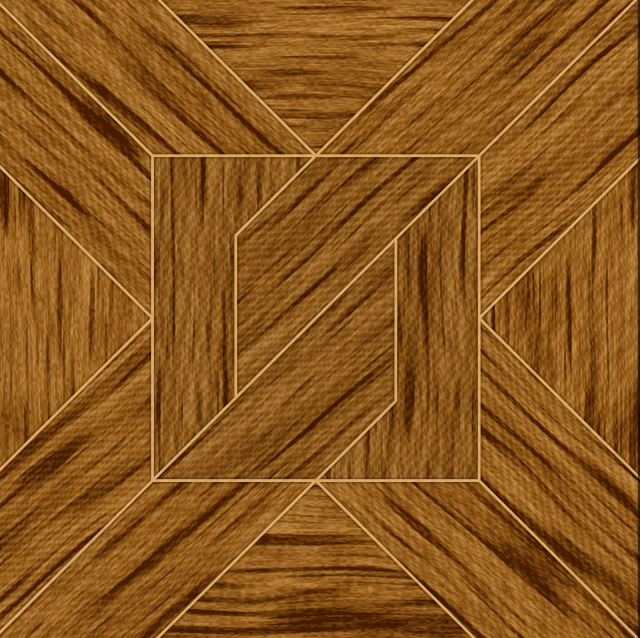
Write a Shadertoy shader that draws this texture.

```glsl
// Wooden parquet tile: mitred boards around a square, divided by pale inlaid seams.

const vec2 CENTER = vec2(0.4935, 0.5013);     // middle of the inner square
const vec2 HALF_SIZE = vec2(0.2552, 0.2546);  // half extent of the inner square
const float INNER_EDGE = 0.49;                // upright seams inside the square
const float SEAM_WIDTH = 0.0085;              // half width of an inlay
const float SHADOW_WIDTH = 0.028;
const float GRAIN_ANGLE = 0.73;               // slant of the diagonal boards
const float STREAK_FREQ = 25.0;
const float FIBER_FREQ = 70.0;
const float RIM = 0.9965;                     // start of the dark right rim
const vec3 DARK_WOOD = vec3(0.27, 0.11, 0.0);
const vec3 MID_WOOD = vec3(0.55, 0.33, 0.085);
const vec3 LIGHT_WOOD = vec3(0.77, 0.56, 0.28);
const vec3 SEAM_COLOR = vec3(0.91, 0.69, 0.41);
const float DIAG = 0.70710678;

float hash(vec2 p) {
    return fract(sin(dot(p, vec2(127.1, 311.7))) * 43758.5453);
}

float noise(vec2 p) {
    vec2 i = floor(p), f = fract(p);
    f = f * f * (3.0 - 2.0 * f);
    return mix(mix(hash(i), hash(i + vec2(1, 0)), f.x),
               mix(hash(i + vec2(0, 1)), hash(i + vec2(1, 1)), f.x), f.y);
}

// Grain runs along dir; seed gives every board its own pattern.
vec3 wood(vec2 p, vec2 dir, float seed) {
    vec2 g = vec2(dot(p, dir), dot(p, vec2(-dir.y, dir.x))) + seed * vec2(7.3, 3.7);
    g.y += 0.05 * (noise(g * vec2(1.6, 3.0)) - 0.5);

    float broad = noise(g * vec2(0.7, 6.0));
    float wide = noise(g * vec2(1.3, STREAK_FREQ));
    float thin = noise(g * vec2(2.2, STREAK_FREQ * 1.9) + 31.0);
    float fiber = noise(g * vec2(6.0, FIBER_FREQ) + 57.0);
    float speckle = noise(g * vec2(45.0, 110.0) + 83.0);

    float streak = smoothstep(0.58, 0.88, wide) + 0.65 * smoothstep(0.62, 0.9, thin);
    float tone = 0.66 + 0.22 * (broad - 0.5) + 0.38 * (fiber - 0.5)
               + 0.36 * (speckle - 0.5) - 0.48 * streak;
    tone = clamp(tone, 0.0, 1.0);
    return tone < 0.5 ? mix(DARK_WOOD, MID_WOOD, tone * 2.0)
                      : mix(MID_WOOD, LIGHT_WOOD, tone * 2.0 - 1.0);
}

void mainImage(out vec4 fragColor, in vec2 fragCoord) {
    vec2 uv = fragCoord / iResolution.xy;
    vec2 p = (uv - CENTER) / HALF_SIZE;
    float pixel = 1.0 / (HALF_SIZE.y * iResolution.y);
    vec2 a = abs(p);
    vec2 side = vec2(p.x < 0.0 ? -1.0 : 1.0, p.y < 0.0 ? -1.0 : 1.0);

    vec2 slant = vec2(cos(GRAIN_ANGLE), sin(GRAIN_ANGLE));
    vec2 dir;
    float seed, shade = 1.0;
    float square = max(a.x, a.y) - 1.0;
    float seam = abs(a.x - a.y) * DIAG;

    if (square > 0.0) {
        // Triangles at the sides, split diagonal boards at the corners
        float cap = a.y - 1.0 - a.x;
        float flank = a.x - 1.0 - a.y;
        seam = min(seam, min(abs(cap), abs(flank)) * DIAG);
        if (cap > 0.0) {
            dir = vec2(1, 0);
            seed = 5.0 + side.y;
        } else if (flank > 0.0) {
            dir = vec2(0, 1);
            seed = 9.0 + side.x;
        } else {
            dir = vec2(slant.x, slant.y * side.x * side.y);
            seed = 16.0 + side.x + 2.0 * side.y + (a.x > a.y ? 8.0 : 0.0);
        }
    } else {
        // Two slanted boards, interlocked by a half turn
        float turn = p.y > p.x ? 1.0 : -1.0;
        vec2 s = p * turn;
        float bend = max((s.y - s.x - 1.0) * DIAG, -INNER_EDGE - s.x);
        seam = min(abs(p.x - p.y) * DIAG, abs(bend));
        bool slanted = bend < 0.0;
        dir = slanted ? slant : vec2(0, 1);
        seed = (slanted ? 31.0 : 37.0) + turn;
        shade = 0.93;
    }
    seam = min(seam, abs(square));

    // Wood, darkened beside the seams, then the inlay
    vec3 color = wood(p, dir, seed) * shade;
    color *= mix(0.72, 1.0, smoothstep(SEAM_WIDTH, SHADOW_WIDTH, seam));
    float inlay = 1.0 - smoothstep(SEAM_WIDTH - 0.6 * pixel, SEAM_WIDTH + 0.6 * pixel, seam);
    color = mix(color, SEAM_COLOR, inlay * (0.88 + 0.12 * noise(p * 40.0)));

    // Dark rim on the right
    color *= mix(1.0, 0.4, smoothstep(RIM - 0.001, RIM + 0.001, uv.x));
    fragColor = vec4(color, 1.0);
}
```
